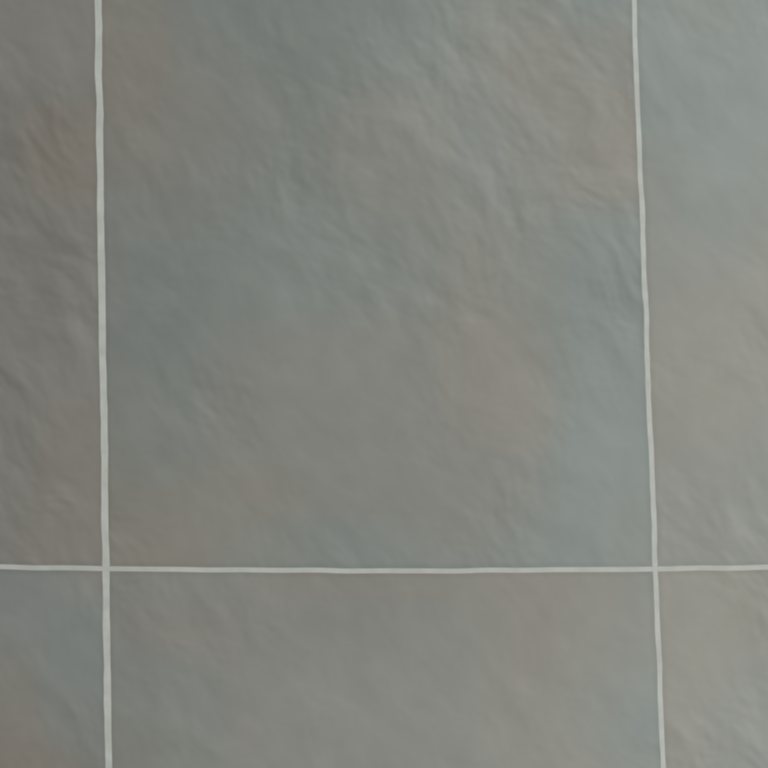
Write a Shadertoy shader that draws this texture.

```glsl
// Grey slate-look floor tiles with thin pale grout, seen in slight perspective.
// Joints are integer lines of a slanted grid; the stone is layered value noise
// with a patchy diagonal relief, lit softly from the right.

const vec3 STONE_DARK = vec3(0.455, 0.452, 0.430);
const vec3 STONE_LIGHT = vec3(0.568, 0.576, 0.550);
const vec3 GROUT_COLOR = vec3(0.675, 0.685, 0.660);
const vec3 COOL_TINT = vec3(-0.014, 0.004, 0.010);
const vec3 WARM_TINT = vec3(0.012, 0.000, -0.008);

const vec2 COLUMN_START = vec2(0.1275, 0.0135);   // joint x at top, drift downward
const vec2 COLUMN_PITCH = vec2(0.6980, 0.0245);   // tile width at top, growth downward
const float ROW_START = 0.2570;
const float ROW_PITCH = 0.80;
const float WIDE_JOINT = 0.0046;                  // half widths
const float NARROW_JOINT = 0.0033;
const float JOINT_BLUR = 0.0016;
const float JOINT_WOBBLE = 0.0016;
const float GRAIN_ANGLE = -0.85;
const float RELIEF_DEPTH = 0.115;
const float MOTTLE_DEPTH = 0.050;

float hash(vec2 p) {
    return fract(sin(dot(p, vec2(127.1, 311.7))) * 43758.5453);
}

float noise(vec2 p) {
    vec2 cell = floor(p);
    vec2 f = fract(p);
    f = f * f * (3.0 - 2.0 * f);
    float low = mix(hash(cell), hash(cell + vec2(1.0, 0.0)), f.x);
    float high = mix(hash(cell + vec2(0.0, 1.0)), hash(cell + vec2(1.0, 1.0)), f.x);
    return mix(low, high, f.y);
}

float fbm(vec2 p) {
    float sum = 0.0;
    float weight = 0.5;
    for (int i = 0; i < 4; i++) {
        sum += weight * noise(p);
        p = mat2(1.6, 1.2, -1.2, 1.6) * p + 7.3;
        weight *= 0.5;
    }
    return sum;
}

// Height of the stone surface, stretched along the diagonal grain
float stoneHeight(vec2 p) {
    float c = cos(GRAIN_ANGLE);
    float s = sin(GRAIN_ANGLE);
    vec2 grain = vec2(c * p.x + s * p.y, c * p.y - s * p.x);
    grain += 0.03 * vec2(noise(p * 13.0), noise(p * 13.0 + 41.0));
    return fbm(grain * vec2(15.0, 29.0));
}

vec3 stoneColor(vec2 uv, vec2 tile) {
    vec2 p = uv + 5.0 * vec2(hash(tile), hash(tile + 17.0));

    // Light falls off toward the left
    float light = uv.x + 0.06 * (0.5 - uv.y);
    vec3 color = mix(STONE_DARK, STONE_LIGHT, clamp(light, 0.0, 1.0));
    color += 0.008 * (hash(tile + 3.0) - 0.5);

    // Broad clouds and fine mottling
    color += MOTTLE_DEPTH * (fbm(p * 5.0) - 0.47);
    color += 0.022 * (fbm(p * 38.0) - 0.47);

    // Embossed ridges, strong only in patches
    vec2 lightStep = vec2(0.006, 0.005);
    float slope = stoneHeight(p) - stoneHeight(p + lightStep);
    float patches = smoothstep(0.38, 0.68, fbm(p * 4.0 + 11.0));
    color += RELIEF_DEPTH * slope * mix(0.35, 1.3, patches);

    // Cool and warm stains
    color += COOL_TINT * smoothstep(0.45, 0.75, noise(p * 5.0 + 23.0));
    color += WARM_TINT * smoothstep(0.50, 0.80, noise(p * 6.0 + 57.0));
    return color;
}

float jointMask(float dist, float halfWidth, float blur) {
    return 1.0 - smoothstep(halfWidth - blur, halfWidth + blur, dist);
}

void mainImage(out vec4 fragColor, in vec2 fragCoord) {
    vec2 uv = fragCoord / iResolution.xy;
    float blur = max(JOINT_BLUR, 0.75 / iResolution.y);

    // Slanted grid: columns spread toward the bottom, rows bow slightly
    float down = 1.0 - uv.y;
    float pitch = COLUMN_PITCH.x + COLUMN_PITCH.y * down;
    float wobbleX = JOINT_WOBBLE * (noise(vec2(uv.y * 22.0, floor(uv.x * 2.0))) - 0.5);
    float wobbleY = JOINT_WOBBLE * (noise(vec2(uv.x * 22.0, 9.0)) - 0.5);
    float bow = 0.018 * (uv.x - 0.5) * (uv.x - 0.5);
    vec2 grid = vec2(uv.x - COLUMN_START.x - COLUMN_START.y * down + wobbleX, uv.y - ROW_START - bow + wobbleY);
    grid /= vec2(pitch, ROW_PITCH);

    // Distance to the nearest joint on each axis
    vec2 nearest = floor(grid + 0.5);
    vec2 dist = abs(grid - nearest) * vec2(pitch, ROW_PITCH);
    float columnWidth = mix(WIDE_JOINT, NARROW_JOINT, clamp(nearest.x, 0.0, 1.0));
    columnWidth += 0.0008 * (noise(uv * 60.0) - 0.5);
    float columns = jointMask(dist.x, columnWidth, blur);
    float rows = jointMask(dist.y, NARROW_JOINT, blur);
    float grout = max(columns, 0.92 * rows);

    // Stone, a faint shade beside each joint, then the worn grout
    vec3 color = stoneColor(uv, floor(grid));
    color -= 0.018 * (1.0 - smoothstep(0.004, 0.012, min(dist.x, dist.y)));
    vec3 groutShade = GROUT_COLOR + 0.05 * (uv.x - 0.5) + 0.07 * (fbm(uv * 70.0) - 0.47);
    color = mix(color, groutShade, grout);

    fragColor = vec4(clamp(color, 0.0, 1.0), 1.0);
}
```
